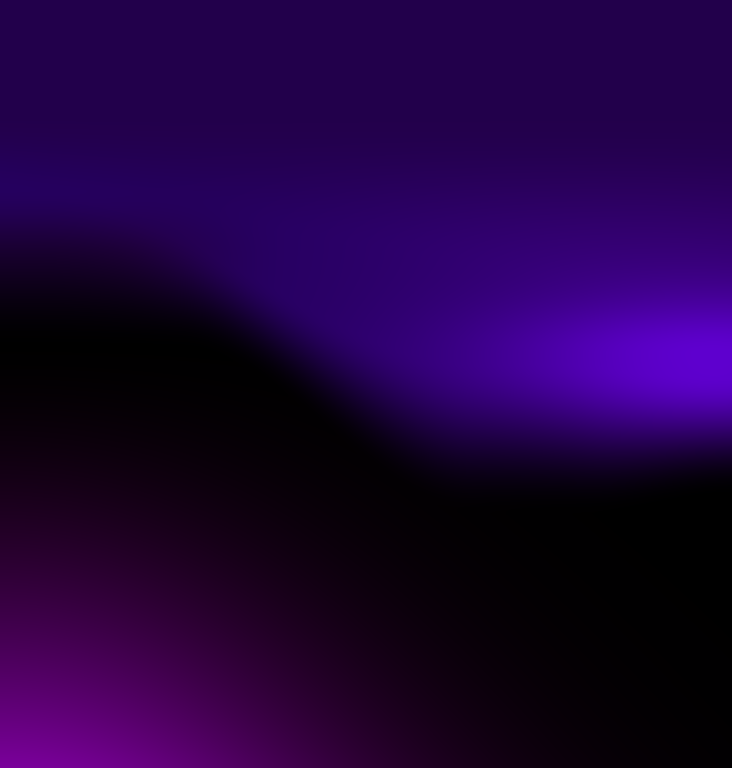
Write a WebGL 1 fragment shader that draws this background.

```glsl
precision highp float;

uniform vec2 u_resolution;

#define TOP_COLOR vec3(0.135, 0.0, 0.295)
#define INDIGO vec3(0.145, 0.0, 0.37)
#define VIOLET vec3(0.225, 0.0, 0.49)
#define PLUM vec3(0.14, 0.0, 0.27)
#define GLOW_COLOR vec3(0.145, 0.0, 0.32)
#define MAGENTA vec3(0.48, 0.0, 0.61)
#define GLOW_CENTER vec2(0.97, 0.46)
#define GLOW_WIDTH 0.30
#define GLOW_ABOVE 0.07
#define GLOW_BELOW 0.20
#define CORNER_HEIGHT 0.56
#define CORNER_WIDTH 0.50

// Violet sky; p.y runs downward from the top edge
vec3 skyColor(vec2 p) {
    vec3 lower = mix(INDIGO, VIOLET, smoothstep(0.2, 1.0, p.x));
    float plumAmount = smoothstep(0.24, 0.34, p.y) * (1.0 - smoothstep(0.15, 0.4, p.x));
    lower = mix(lower, PLUM, plumAmount);
    return mix(TOP_COLOR, lower, smoothstep(0.15, 0.25 + 0.15 * p.x, p.y));
}

// Flattened glow at the right, longer below its center than above
float sideGlow(vec2 p) {
    vec2 offset = p - GLOW_CENTER;
    float height = offset.y < 0.0 ? GLOW_ABOVE : GLOW_BELOW;
    vec2 q = offset / vec2(GLOW_WIDTH, height);
    return exp(-dot(q, q));
}

// Soft S-shaped border where the sky sinks into black
float skyMask(vec2 p) {
    float fadeStart = 0.25 + 0.22 * smoothstep(0.05, 0.65, p.x)
                    + 0.02 * smoothstep(0.7, 1.0, p.x);
    float fadeEnd = 0.455 + 0.215 * smoothstep(0.25, 0.65, p.x)
                  - 0.025 * smoothstep(0.8, 1.0, p.x);
    return 1.0 - smoothstep(fadeStart, fadeEnd, p.y);
}

// Magenta light rising from the lower left corner
vec3 cornerLight(vec2 p) {
    float rise = 1.0 - p.y;
    float vertical = pow(max(1.0 - rise / CORNER_HEIGHT, 0.0), 1.6);
    float spread = p.x / (CORNER_WIDTH - 0.3 * min(rise, CORNER_HEIGHT));
    float light = vertical * exp(-spread * spread);
    return MAGENTA * vec3(light, 0.0, pow(light, 1.1));
}

void main() {
    vec2 p = gl_FragCoord.xy / u_resolution;
    p.y = 1.0 - p.y;

    vec3 color = (skyColor(p) + GLOW_COLOR * sideGlow(p)) * skyMask(p);
    color += cornerLight(p);
    gl_FragColor = vec4(color, 1.0);
}
```
